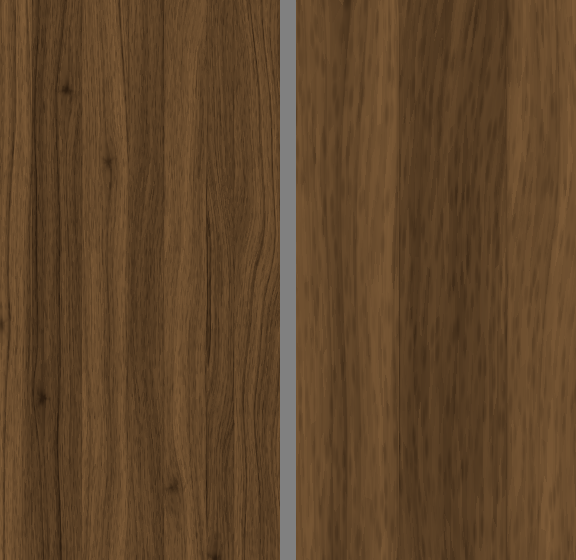
Left: the whole. Right: its middle third, enlarged.
This texture is drawn by a WebGL 2 fragment shader. Its source:

```glsl
#version 300 es
precision highp float;

#define STAVES 7.0
#define STAVE_CONTRAST 0.145
#define BASE_TONE 0.60
#define BEND 0.017
#define RINGS 24.0
#define RING_DEPTH 0.58
#define FINE_RINGS 75.0
#define FIBRE_DEPTH 0.20
#define PORE_DEPTH 0.23
#define KNOTS 6
#define DARK_WOOD vec3(0.24, 0.164, 0.090)
#define LIGHT_WOOD vec3(0.50, 0.364, 0.222)

uniform vec2 u_resolution;
out vec4 fragColor;

float hash(vec2 p) {
    vec3 q = fract(vec3(p.xyx) * 0.1031);
    q += dot(q, q.yzx + 33.33);
    return fract((q.x + q.y) * q.z);
}

// Cellular noise: x = distance to the nearest point, y = random value of its cell
vec2 cellular(vec2 p) {
    vec2 base = floor(p);
    vec2 nearest = vec2(9.0, 0.0);
    for (int j = -1; j <= 1; j++) {
        for (int i = -1; i <= 1; i++) {
            vec2 cell = base + vec2(i, j);
            vec2 point = cell + vec2(hash(cell), hash(cell + 57.3));
            float d = distance(p, point);
            if (d < nearest.x) nearest = vec2(d, hash(cell + 19.7));
        }
    }
    return nearest;
}

// Growth rings: slow darkening that ends in a crisp edge, each ring of its own strength
float rings(float r, float seed) {
    float f = fract(r);
    float edge = clamp(fwidth(r) * 1.3, 0.06, 0.6);
    float strength = hash(vec2(floor(r), seed));
    float rise = pow(min(f / (1.0 - edge), 1.0), 4.0);
    return rise * (1.0 - smoothstep(1.0 - edge, 1.0, f)) * strength * strength;
}

void main() {
    vec2 p = gl_FragCoord.xy / u_resolution.x;
    float pixel = 1.0 / u_resolution.x;

    // Staves: straight joints at uneven spacing
    float stave = 0.0;
    float seam = 1.0;
    for (float i = 1.0; i < STAVES; i++) {
        float joint = (i + 0.5 * (hash(vec2(i, 4.0)) - 0.5)) / STAVES;
        stave += step(joint, p.x);
        seam = min(seam, abs(p.x - joint));
    }
    float phase = 6.283 * hash(vec2(stave, 8.0));
    float tone = BASE_TONE + STAVE_CONTRAST * cos(stave * 3.4);

    // Knots: dark cores that push the grain aside
    float grain = p.x;
    float knotShade = 0.0;
    for (int i = 0; i < KNOTS; i++) {
        float n = float(i);
        vec2 centre = vec2(fract(0.24 + n * 0.382), 2.0 * fract(0.84 + n * 0.29));
        float size = mix(0.6, 1.2, hash(vec2(n, 2.0)));
        vec2 d = (p - centre) / size;
        float spread = dot(d / vec2(0.04, 0.13), d / vec2(0.04, 0.13));
        grain -= 0.75 * d.x * size * exp(-spread);
        float angle = atan(d.y, d.x);
        float radius = length(d * vec2(1.0, 0.7)) * (1.0 + 0.25 * sin(angle * 3.0 + n) + 0.15 * sin(angle * 7.0));
        knotShade += 0.42 * exp(-pow(radius / 0.014, 2.0)) + 0.14 * exp(-2.0 * spread);
    }

    // Wandering grain, stronger towards the right
    float wander = sin(p.y * 2.3 + phase) + 0.45 * sin(p.y * 5.1 + phase * 2.0 + p.x * 9.0)
                 + 0.15 * sin(p.y * 12.7 + phase * 3.0 + p.x * 25.0);
    grain += BEND * (0.4 + 1.6 * p.x) * wander;
    float u = grain + stave * 1.37;

    // Broad colour bands
    tone += 0.085 * sin(u * 36.0 + 0.8 * sin(p.y * 1.9 + phase));
    tone += 0.06 * sin(u * 83.0 + phase + 0.7 * sin(p.y * 2.7));
    tone += 0.035 * sin(u * 171.0 + sin(p.y * 3.3));
    tone += 0.03 * sin(p.y * 3.1 + phase + u * 14.0);

    // Rings, coarse and fine
    float coarse = u * RINGS + 1.1 * sin(u * 17.0 + phase) + 0.3 * sin(u * 41.0 + p.y * 1.3);
    tone -= RING_DEPTH * rings(coarse, stave);
    tone -= 0.4 * RING_DEPTH * rings(u * FINE_RINGS + 1.0 * sin(u * 47.0), stave + 31.0);

    // Fibres: long thin streaks of differing tone
    vec2 strand = vec2(u, p.y);
    tone += FIBRE_DEPTH * (cellular(strand * vec2(230.0, 12.0)).y - 0.5);
    tone += 0.5 * FIBRE_DEPTH * (cellular(strand * vec2(100.0, 3.0) + 7.0).y - 0.5);

    // Pores: short dark dashes
    vec2 pore = cellular(strand * vec2(165.0, 26.0) + 13.0);
    tone -= PORE_DEPTH * pore.y * (1.0 - smoothstep(0.12, 0.55, pore.x));

    // Faint ripple across the grain
    float ripple = sin(p.y * 88.0 + 3.0 * sin(u * 19.0)) * sin(p.y * 7.0 + phase);
    tone += 0.015 * ripple;

    tone -= knotShade;
    tone -= 0.12 * (1.0 - smoothstep(0.0, 0.003 + pixel, seam));
    fragColor = vec4(mix(DARK_WOOD, LIGHT_WOOD, clamp(tone, -0.25, 1.05)), 1.0);
}
```
